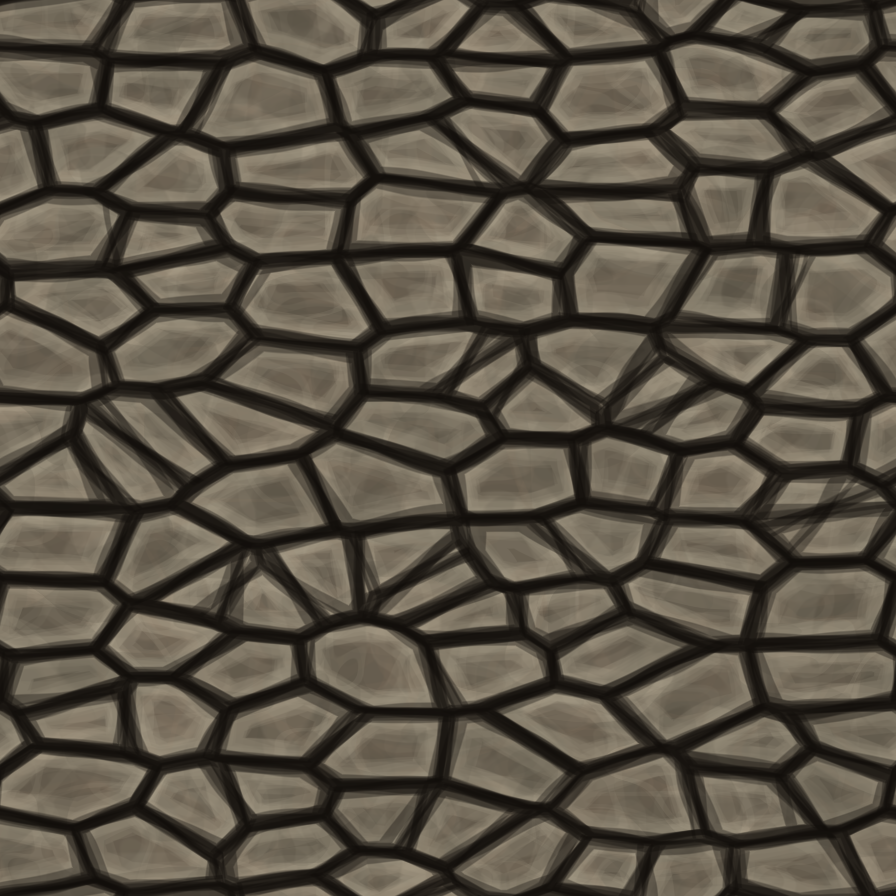
Reproduce this texture procedurally as a Shadertoy shader.

```glsl
// Dry stone wall of flat irregular stones, painted in overlapping translucent strokes; tiles seamlessly.

const vec2 STONES = vec2(8.0, 14.0);   // stones across and up
const int LAYERS = 8;                  // overlapping paint layers
const vec3 STONE = vec3(0.415, 0.375, 0.318);
const vec3 LIGHT = vec3(0.73, 0.69, 0.60);
const vec3 WARM = vec3(0.57, 0.47, 0.38);
const vec3 SHADE = vec3(0.33, 0.31, 0.26);
const vec3 INK = vec3(0.055, 0.042, 0.030);

// Integer hash of a cell and a seed, giving three values in 0..1
vec3 hash3(vec2 cell, float seed) {
    uvec3 v = uvec3(ivec3(vec3(cell, seed)));
    v = v * 1664525u + 1013904223u;
    v.x += v.y * v.z; v.y += v.z * v.x; v.z += v.x * v.y;
    v ^= v >> 16u;
    v.x += v.y * v.z; v.y += v.z * v.x; v.z += v.x * v.y;
    return vec3(v & 65535u) / 65535.0;
}

// Smooth value noise that wraps over the unit square
vec2 wrapNoise(vec2 p, vec2 repeats, float seed) {
    p *= repeats;
    vec2 c = floor(p), f = p - c;
    f = f * f * (3.0 - 2.0 * f);
    vec2 lo = mod(c, repeats), hi = mod(c + 1.0, repeats);
    vec2 bottom = mix(hash3(lo, seed).xy, hash3(vec2(hi.x, lo.y), seed).xy, f.x);
    vec2 top = mix(hash3(vec2(lo.x, hi.y), seed).xy, hash3(hi, seed).xy, f.x);
    return mix(bottom, top, f.y);
}

// Stone centre in cell units, shifted a little by each layer
vec2 stoneCentre(vec2 cell, float layer, float wobble) {
    vec2 id = mod(cell, STONES);
    vec2 shift = hash3(id, 20.0 + layer).xy - 0.5;
    return cell + 0.5 + 0.92 * (hash3(id, 3.0).xy - 0.5) + wobble * shift;
}

// Distance to the nearest joint, in canvas units
float jointDistance(vec2 p, float layer, float wobble) {
    vec2 q = p * STONES, home = floor(q);
    vec2 nearest = vec2(0.0), nearestCell = home;
    float best = 1e3;
    for (int y = -1; y <= 1; y++)
    for (int x = -1; x <= 1; x++) {
        vec2 cell = home + vec2(x, y);
        vec2 r = stoneCentre(cell, layer, wobble) - q;
        float d = dot(r, r);
        if (d < best) { best = d; nearest = r; nearestCell = cell; }
    }
    float joint = 1.0;
    for (int y = -2; y <= 2; y++)
    for (int x = -2; x <= 2; x++) {
        if (x == 0 && y == 0) continue;
        vec2 r = stoneCentre(nearestCell + vec2(x, y), layer, wobble) - q;
        vec2 across = r - nearest;
        // dividing by the scaled normal undoes the stretch of the grid
        joint = min(joint, dot(0.5 * (nearest + r), across) / length(across * STONES));
    }
    return joint;
}

// 1 below the limit, 0 above it, with a soft edge
float below(float value, float limit, float soft) {
    return 1.0 - smoothstep(limit - soft, limit + soft, value);
}

void mainImage(out vec4 fragColor, in vec2 fragCoord) {
    vec2 uv = fragCoord / iResolution.xy;
    vec3 color = STONE;
    float bare = 1.0;

    for (int i = 0; i < LAYERS; i++) {
        float layer = float(i);
        float rank = (layer + 0.5) / float(LAYERS);

        // each layer redraws the joints with its own unsteady hand
        vec2 sway = wrapNoise(uv, vec2(13.0, 17.0), 40.0 + layer) - 0.5;
        float joint = jointDistance(uv + 0.010 * sway, layer, 0.17);

        // pale worn rims
        vec2 grain = wrapNoise(uv + 0.03 * sway, vec2(15.0, 24.0), 60.0 + layer);
        float rim = below(joint, 0.009 + 0.020 * rank + 0.012 * (grain.x - 0.5), 0.0010);
        color = mix(color, LIGHT, 0.115 * rim);

        // curved facets, in light, warm and shaded washes
        vec2 bend = wrapNoise(uv, vec2(9.0, 12.0), 80.0 + layer) - 0.5;
        vec2 facet = wrapNoise(uv + 0.10 * bend, vec2(16.0, 23.0), 100.0 + layer);
        color = mix(color, i % 3 == 0 ? WARM : LIGHT, 0.10 * below(abs(facet.x - 0.5), 0.09, 0.022));
        color = mix(color, SHADE, 0.17 * below(facet.y, 0.40, 0.022));

        // translucent dark strokes along the joints
        float width = 0.0016 + 0.0078 * rank + 0.0025 * (grain.y - 0.5);
        bare *= 1.0 - 0.36 * below(joint, width, 0.0012);
    }

    fragColor = vec4(mix(INK, color, bare), 1.0);
}
```
